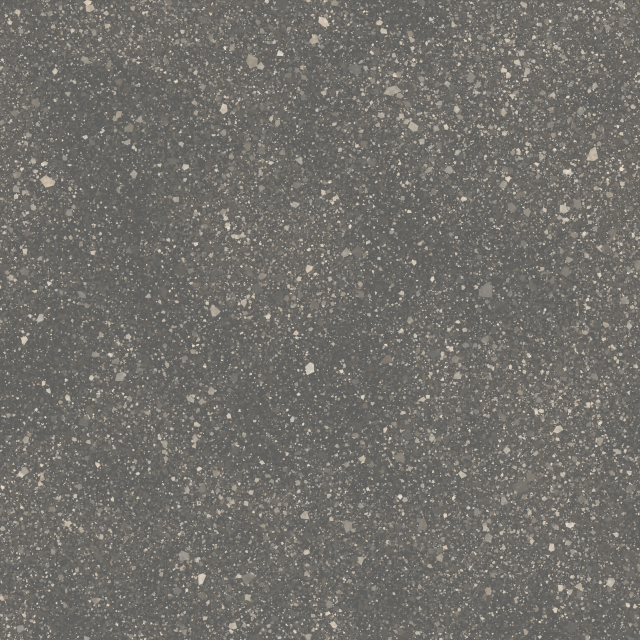
A Shadertoy shader for this texture:

```glsl
// Dark grey terrazzo stone: a flat ground with a faint brown grain, strewn with
// angular cream and taupe chips. Six grids of random polygons run from dense
// dust to sparse pebbles, and a soft cloud field varies how thickly they lie.

const vec3 GROUND = vec3(0.373, 0.373, 0.366);
const vec3 CREAM = vec3(0.91, 0.88, 0.825);
const int LAYERS = 6;

// Integer hash: three random values from a cell and a seed
vec3 hash3(vec2 cell, int seed) {
    uvec3 v = uvec3(ivec3(ivec2(floor(cell)), seed));
    v = v * 1664525u + 1013904223u;
    v.x += v.y * v.z; v.y += v.z * v.x; v.z += v.x * v.y;
    v ^= v >> 16u;
    v.x += v.y * v.z; v.y += v.z * v.x; v.z += v.x * v.y;
    return vec3(v >> 8u) / 16777216.0;
}

float noise(vec2 p, int seed) {
    vec2 i = floor(p), f = fract(p);
    f = f * f * (3.0 - 2.0 * f);
    float low = mix(hash3(i, seed).x, hash3(i + vec2(1, 0), seed).x, f.x);
    float high = mix(hash3(i + vec2(0, 1), seed).x, hash3(i + vec2(1, 1), seed).x, f.x);
    return mix(low, high, f.y);
}

// Broad patches of thick and thin speckle
float cloud(vec2 p) {
    float n = 0.45 * noise(p * 5.0, 90) + 0.33 * noise(p * 12.0, 91)
            + 0.22 * noise(p * 27.0, 92);
    return smoothstep(0.25, 0.75, n);
}

// Distance to an irregular five-sided chip
float chipDistance(vec2 p, float radius, vec2 cell, int seed) {
    float d = -1.0;
    float turn = 6.2832 * hash3(cell, seed + 6).x;
    for (int k = 0; k < 5; k++) {
        vec3 h = hash3(cell, seed + k);
        float angle = turn + (float(k) + 0.6 * (h.x - 0.5)) * 1.2566;
        d = max(d, dot(p, vec2(cos(angle), sin(angle))) - radius * mix(0.65, 1.35, h.y));
    }
    return d;
}

// Lays one grid of chips over the colour
vec3 addChips(vec3 color, vec2 uv, float pixel, int layer) {
    float size = float(layer) / float(LAYERS - 1);   // 0 pebbles, 1 dust
    float cells = 24.0 * pow(1.68, float(layer));
    float chance = mix(0.12, 0.64, size);
    float maxRadius = mix(0.21, 0.5, size);
    int seed = 100 + layer * 20;
    vec2 p = uv * cells;

    for (int y = -1; y <= 1; y++)
    for (int x = -1; x <= 1; x++) {
        vec2 cell = floor(p) + vec2(x, y);
        vec3 place = hash3(cell, seed);
        if (place.z > chance * mix(0.5, 1.45, cloud((cell + 0.5) / cells))) continue;

        vec3 look = hash3(cell, seed + 1);
        float radius = maxRadius * mix(0.35, 1.0, look.x * look.x);
        vec2 offset = p - cell - mix(vec2(0.1), vec2(0.9), place.xy);
        float d = chipDistance(offset, radius, cell, seed + 2) / cells;
        float cover = 1.0 - smoothstep(-0.7, 0.7, d / pixel);

        // Most chips are dull, a few are bright; the larger ones are mottled
        float bright = mix(0.08, 1.0, pow(look.y, mix(2.6, 4.0, size)));
        bright *= mix(0.78, 1.08, noise(uv * 210.0, 93));
        vec3 chip = mix(GROUND, CREAM, bright);
        chip *= mix(vec3(1.0), vec3(1.03, 0.985, 0.94), look.z);
        color = mix(color, chip, cover * mix(0.85, 1.0, size));
    }
    return color;
}

void mainImage(out vec4 fragColor, in vec2 fragCoord) {
    vec2 uv = fragCoord / iResolution.y;
    float pixel = 1.0 / iResolution.y;

    // Ground with fine brown grain
    float grain = smoothstep(0.4, 0.95, noise(uv * 290.0, 94));
    float haze = mix(0.35, 1.0, cloud(uv + 3.7));
    vec3 color = GROUND + vec3(0.095, 0.078, 0.058) * grain * haze;

    // Chips, from dust up to pebbles
    for (int layer = LAYERS - 1; layer >= 0; layer--)
        color = addChips(color, uv, pixel, layer);

    fragColor = vec4(color, 1.0);
}
```
